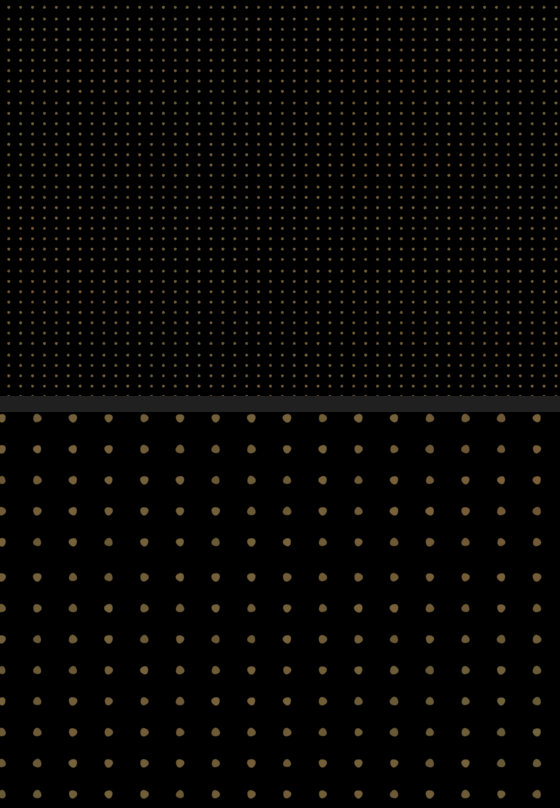
Top: the whole. Bottom: its middle third, enlarged.
This pattern is drawn by a Shadertoy shader. Its source:

```glsl
vec2 hashGradient(vec2 cell) {
    vec2 q = vec2(dot(cell, vec2(127.1, 311.7)), dot(cell, vec2(269.5, 183.3)));
    return fract(sin(q) * 43758.5) * 2.0 - 1.0;
}

float gradientNoise(vec2 p) {
    vec2 i = floor(p), f = fract(p);
    vec2 u = f * f * (3.0 - 2.0 * f);
    vec2 e = vec2(1.0, 0.0);
    float low = mix(dot(hashGradient(i), f),
                    dot(hashGradient(i + e), f - e), u.x);
    float high = mix(dot(hashGradient(i + e.yx), f - e.yx),
                     dot(hashGradient(i + 1.0), f - 1.0), u.x);
    return mix(low, high, u.y);
}

void mainImage(out vec4 fragColor, in vec2 fragCoord) {
    float pixel = 1.0 / iResolution.y;
    vec2 p = vec2(fragCoord.x, iResolution.y - fragCoord.y) * pixel;

    // Evenly spaced columns
    float column = round((p.x - 0.0221) / 0.03004);
    float dx = p.x - 0.0221 - column * 0.03004;

    // Bands of eight rows, with a slightly wider gap between bands
    float y = p.y - 0.0332;
    float band = floor(y / 0.2122);
    float inBand = y - band * 0.2122 - 0.0148;
    float row = clamp(round(inBand / 0.0261), 0.0, 7.0);
    float dy = inBand - row * 0.0261;

    // Small round dot, a little uneven in size and outline
    vec2 id = vec2(column, row + band * 8.0);
    vec2 vary = hashGradient(id);
    float angle = atan(dy, dx);
    float radius = 0.00345 + 0.00015 * vary.x + 0.0002 * cos(3.0 * angle + 3.0 * vary.y);
    float dotMask = 1.0 - smoothstep(-0.95 * pixel, 0.95 * pixel, length(vec2(dx, dy)) - radius);

    // Antique gold, drifting between warm and olive
    float warmth = gradientNoise(id * vec2(0.07, 0.23) + 0.37);
    vec3 gold = vec3(0.44, 0.365, 0.22) + warmth * vec3(0.05, -0.03, -0.02);
    gold *= 1.0 + 0.06 * vary.y;

    fragColor = vec4(gold * dotMask, 1.0);
}
```
